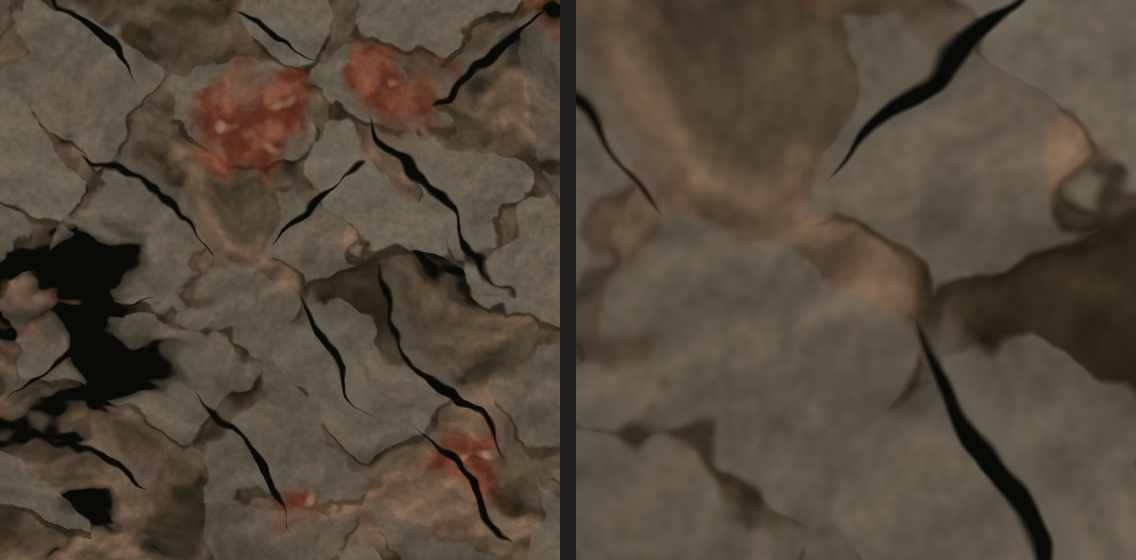
Left: the whole. Right: its middle third, enlarged.
Write a three.js fragment shader that draws this texture.

```glsl
varying vec2 vUv;

const vec3 GREY = vec3(0.385, 0.355, 0.305);
const vec3 TAN = vec3(0.44, 0.35, 0.28);
const vec3 BROWN = vec3(0.32, 0.27, 0.21);
const vec3 UMBER = vec3(0.19, 0.16, 0.11);
const vec3 BLACK = vec3(0.035, 0.035, 0.02);
const vec3 RUST = vec3(0.36, 0.15, 0.09);
const vec3 RUST_LIGHT = vec3(0.50, 0.28, 0.20);
const vec3 PALE = vec3(0.64, 0.53, 0.45);
const float WARP = 0.08;
const float PLATE_TILT = -0.6;
const vec2 PLATE_SCALE = vec2(4.2, 5.8);
const float PLATE_GATE = 0.35;
const float RUST_SCALE = 3.2;
const float CRACK_WIDTH = 0.013;
const float CRACK_SOFT = 0.003;
const vec2 SHADOW_STEP = vec2(-0.004, 0.014);
const vec2 HOLLOW_CENTRE = vec2(0.12, 0.40);
const vec2 HOLLOW_SPREAD = vec2(0.32, 0.20);
const float GRAIN = 0.10;

// Signed hash, each part from -1 to 1
vec2 hash2(vec2 p) {
  vec2 k = vec2(dot(p, vec2(127.1, 311.7)), dot(p, vec2(269.5, 183.3)));
  return 2.0 * fract(sin(k) * 43758.5) - 1.0;
}

// Gradient noise
float noise(vec2 p) {
  vec2 i = floor(p), f = fract(p), e = vec2(1.0, 0.0);
  vec2 u = f * f * f * (f * (f * 6.0 - 15.0) + 10.0);
  float low = mix(dot(hash2(i), f), dot(hash2(i + e), f - e), u.x);
  float high = mix(dot(hash2(i + e.yx), f - e.yx), dot(hash2(i + 1.0), f - 1.0), u.x);
  return mix(low, high, u.y);
}

float fbm(vec2 p) {
  float sum = 0.0, amp = 1.0;
  for (int i = 0; i < 4; i++) {
    sum += amp * noise(p);
    p = mat2(1.6, 1.2, -1.2, 1.6) * p + 3.7;
    amp *= 0.5;
  }
  return sum;
}

vec2 rotate(vec2 p, float a) {
  return vec2(cos(a) * p.x - sin(a) * p.y, sin(a) * p.x + cos(a) * p.y);
}

vec2 neighbour(int k) {
  return vec2(mod(float(k), 3.0), floor((float(k) + 0.5) / 3.0)) - 1.0;
}

// Angular stone plates: x = cover, y = random tone
vec2 plates(vec2 p, float wear) {
  vec2 s = rotate(p, -PLATE_TILT) * PLATE_SCALE;
  vec2 owner = floor(s), nearest = vec2(8.0);
  float first = 8.0, edge = 8.0;
  for (int k = 0; k < 9; k++) {
    vec2 c = floor(s) + neighbour(k);
    vec2 r = c + 0.5 + 0.42 * hash2(c) - s;
    if (length(r) < first) { first = length(r); nearest = r; owner = c; }
  }
  for (int k = 0; k < 9; k++) {
    vec2 c = floor(s) + neighbour(k);
    vec2 r = c + 0.5 + 0.42 * hash2(c) - s, gap = r - nearest;
    if (length(gap) > 0.01) edge = min(edge, dot(0.5 * (nearest + r), normalize(gap)));
  }
  vec2 h = 0.5 + 0.5 * hash2(owner + 19.0);
  float cover = smoothstep(0.0, 0.04, edge - 0.04 - 0.25 * wear);
  return vec2(cover * step(PLATE_GATE, h.x) * mix(0.6, 0.95, h.y), h.y);
}

// Scattered round stains, positive inside
float stains(vec2 p) {
  vec2 s = p * RUST_SCALE;
  float depth = -1.0;
  for (int k = 0; k < 9; k++) {
    vec2 c = floor(s) + neighbour(k);
    float radius = mix(-0.2, 0.34, 0.5 + 0.5 * hash2(c + 31.0).x);
    depth = max(depth, radius - length(s - c - 0.5 - 0.3 * hash2(c + 7.0)));
  }
  return depth;
}

// Tapered diagonal cracks: x = black line, y = pale lip above it
vec2 cracks(vec2 p, float swell) {
  vec2 result = vec2(0.0);
  for (int i = 0; i < 12; i++) {
    float n = float(i);
    vec2 h = hash2(vec2(n, 3.7)), g = hash2(vec2(n, 11.3));
    vec2 centre = (vec2(mod(n, 3.0), floor((n + 0.5) / 3.0)) + 0.5 + 0.35 * h) / vec2(3.0, 4.0);
    float angle = mod(n, 4.0) > 2.5 ? 0.55 + 0.2 * g.x : -0.7 + 0.3 * g.x;
    vec2 d = rotate(p - centre, -angle);
    float taper = max(1.0 - abs(d.x) / (0.13 + 0.07 * g.y), 0.0);
    float width = CRACK_WIDTH * sqrt(taper) * (0.85 + swell) - CRACK_SOFT;
    float line = 1.0 - smoothstep(-CRACK_SOFT, CRACK_SOFT, abs(d.y) - width);
    float lip = smoothstep(0.0, 0.005, d.y - width) * (1.0 - smoothstep(0.015, 0.035, d.y));
    result = max(result, vec2(line, lip * smoothstep(0.0, 0.3, taper)));
  }
  return result;
}

void main() {
  vec2 p = vUv, q = p + WARP * vec2(fbm(p * 4.0), fbm(p * 4.0 + 17.0));
  float wear = fbm(p * 9.0 + 5.0);
  // Layered soil
  vec3 color = mix(UMBER, BROWN, smoothstep(-0.32, 0.02, fbm(q * vec2(4.0, 7.0) + 2.0)));
  color = mix(color, TAN, smoothstep(0.0, 0.3, fbm(q * vec2(3.5, 6.0) + 41.0)));
  // Plates and the shade beneath them
  vec2 plate = plates(q, wear);
  color = mix(color, UMBER * 0.6, 0.6 * plates(q + SHADOW_STEP, wear).x * (1.0 - plate.x));
  color = mix(color, GREY * mix(0.9, 1.08, plate.y), plate.x);
  // Rust stains with pale crystals
  float rust = smoothstep(-0.06, 0.16, stains(q) + 0.35 * fbm(q * 9.0 + 23.0));
  color = mix(color, mix(RUST, RUST_LIGHT, smoothstep(-0.2, 0.4, fbm(p * 16.0))), 0.85 * rust);
  color = mix(color, PALE, 0.8 * rust * smoothstep(0.22, 0.45, noise(p * 24.0 + 9.0)));
  // Relief lit from above, and fine grain
  float relief = fbm(q * 14.0) - fbm(q * 14.0 + vec2(-0.1, 0.3));
  color *= 1.0 + 0.5 * relief * (1.0 - 0.6 * plate.x);
  color *= 1.0 + GRAIN * (noise(p * 110.0) + noise(p * 60.0));
  // Dark hollows and open cracks
  vec2 away = (p - HOLLOW_CENTRE) / HOLLOW_SPREAD, crack = cracks(q, wear);
  float hollow = fbm(q * vec2(3.5, 7.0) + 63.0) + 0.5 * exp(-dot(away, away)) - 0.18 * plate.x;
  color = mix(color, GREY * 1.05, 0.5 * crack.y * (1.0 - rust));
  color = mix(color, UMBER * 0.8, 0.6 * smoothstep(0.25, 0.42, hollow));
  color = mix(color, BLACK, max(crack.x, smoothstep(0.40, 0.47, hollow)));
  gl_FragColor = vec4(color, 1.0);
}
```
